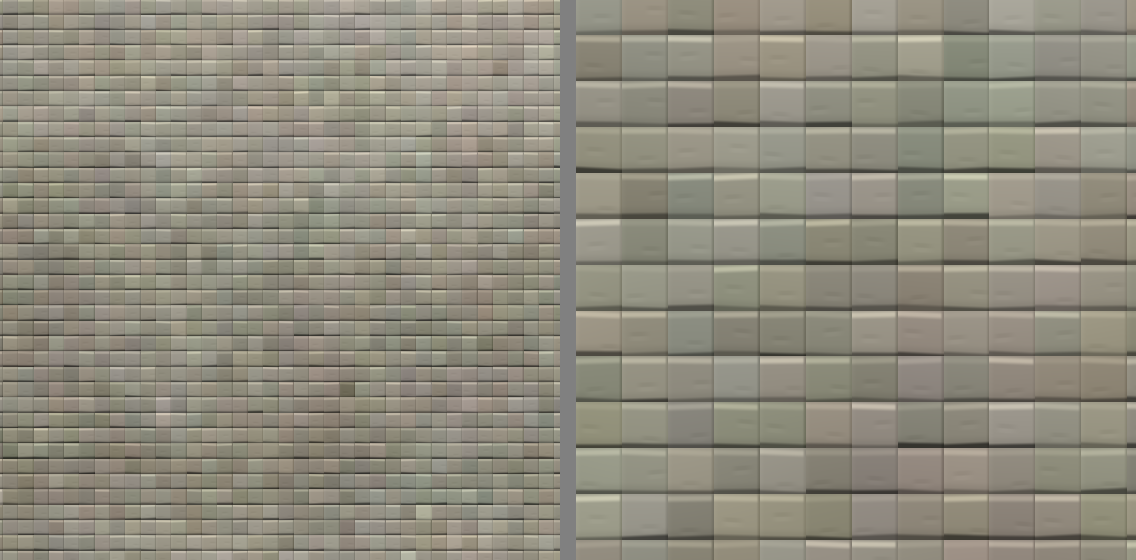
Left, the full canvas; right, a detail of the centre.
Reproduce this texture procedurally as a WebGL 1 fragment shader.

```glsl
precision highp float;

uniform vec2 u_resolution;

const float TILES = 36.57;
const vec2 GRID_SHIFT = vec2(0.19, 0.62);
const vec3 STONE = vec3(0.582, 0.566, 0.512);

float hash(vec2 p) {
  return fract(sin(dot(p, vec2(127.1, 311.7))) * 43758.5453);
}

float noise(vec2 p) {
  vec2 i = floor(p);
  vec2 f = fract(p);
  f = f * f * (3.0 - 2.0 * f);
  float low = mix(hash(i), hash(i + vec2(1.0, 0.0)), f.x);
  float high = mix(hash(i + vec2(0.0, 1.0)), hash(i + 1.0), f.x);
  return mix(low, high, f.y);
}

// Soft band centred on zero
float band(float d, float halfWidth, float blur) {
  return 1.0 - smoothstep(halfWidth - blur, halfWidth + blur, abs(d));
}

// Broad weathering: pale top and foot, darker middle
float weathering(vec2 uv) {
  float fade = 0.06 * smoothstep(0.4, 1.0, uv.y);
  fade += 0.055 * (1.0 - smoothstep(0.0, 0.17, uv.y));
  float patches = noise(uv * 4.0 + 3.7) + 0.6 * noise(uv * 10.0 + 8.1);
  return fade - 0.022 + 0.06 * (patches - 0.8);
}

// Muted pink, green and ochre casts, partly shared by neighbours
vec3 tint(vec2 id) {
  float warm = hash(id + 17.3) - 0.5 + 0.9 * (noise(id * 0.35 + 5.0) - 0.5);
  float green = hash(id + 41.9) - 0.5 + 0.9 * (noise(id * 0.3 + 29.0) - 0.5);
  return warm * vec3(0.02, 0.0, -0.024) + green * vec3(-0.02, 0.015, -0.01);
}

float tileBrightness(vec2 id) {
  float spread = 0.06 * (hash(id + 2.3) + hash(id + 7.7) - 1.0);
  float pale = 0.13 * smoothstep(0.988, 1.0, hash(id + 63.1));
  float dark = 0.07 * smoothstep(0.97, 1.0, hash(id + 81.4));
  return spread + pale - dark;
}

// Faint horizontal chisel mark on the face
float chisel(vec2 f, vec2 id, float px) {
  float height = mix(0.2, 0.6, hash(id + 11.2));
  float slope = 0.16 * (hash(id + 13.6) - 0.5);
  float start = 0.5 * hash(id + 15.8);
  float span = smoothstep(start, start + 0.2, f.x)
             * (1.0 - smoothstep(start + 0.3, start + 0.6, f.x));
  float d = f.y - height - slope * (f.x - 0.5);
  float groove = band(d, 0.05, px) - 0.7 * band(d + 0.1, 0.05, px);
  return -0.022 * groove * span;
}

vec3 tile(vec2 f, vec2 id, float px) {
  vec3 colour = STONE + tint(id) + tileBrightness(id);
  colour += 0.03 * (f.y - 0.5) + chisel(f, id, px);

  // Lit upper lip, thin and nearly continuous along the row
  float lipTilt = 0.09 * (hash(id + 23.5) - 0.5) * (f.x - 0.5);
  float lip = band(f.y - 0.91 + lipTilt, 0.06, 0.04 + 0.5 * px);
  float lipLight = mix(0.035, 0.19, pow(hash(id + 31.1), 1.3));
  colour += vec3(1.0, 0.97, 0.85) * lip * lipLight
          * smoothstep(0.0, 0.08, 1.0 - f.x);

  // Faint upright joint on the right with a weak light beside it
  float jointDepth = mix(0.035, 0.11, hash(id + 37.0));
  colour -= jointDepth * (1.0 - smoothstep(0.0, 0.06 + px, 1.0 - f.x));
  colour += 0.015 * (1.0 - smoothstep(0.0, 0.1 + px, f.x));

  // Shadow beneath the lower edge
  float edge = 0.07 + 0.05 * hash(id + 47.2)
             + 0.1 * (hash(id + 53.4) - 0.5) * (f.x - 0.5);
  float blur = 0.03 + 0.6 * px;
  float shadow = 1.0 - smoothstep(edge - blur, edge + blur, f.y);
  float softShade = 1.0 - smoothstep(edge, edge + 0.2, f.y);
  float depth = mix(0.2, 0.52, pow(hash(id + 59.8), 1.3));
  return colour * (1.0 - depth * shadow - 0.06 * softShade);
}

void main() {
  float size = min(u_resolution.x, u_resolution.y);
  vec2 uv = gl_FragCoord.xy / size;
  vec2 grid = uv * TILES - GRID_SHIFT;
  float px = TILES / size;
  vec3 colour = tile(fract(grid), floor(grid), px);
  colour += weathering(uv);
  gl_FragColor = vec4(clamp(colour, 0.0, 1.0), 1.0);
}
```
